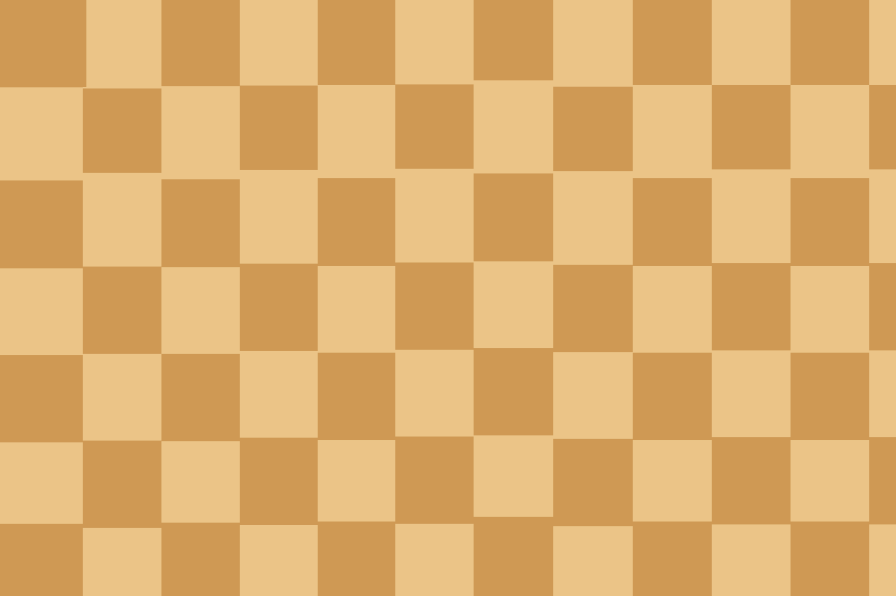
A Shadertoy shader for this pattern:

```glsl
const int COLUMNS = 12;
const int ROWS = 7;
const vec2 GRID = vec2(768.0, 512.0);   // layout units across the canvas
const vec3 DARK_TAN = vec3(0.81, 0.60, 0.33);
const vec3 LIGHT_TAN = vec3(0.92, 0.77, 0.53);

// Vertical slip of each column and uneven seams of the two column kinds
const float COLUMN_SLIP[COLUMNS] = float[](
    2.0, 3.0, 1.0, 0.5, 0.0, -0.5, -4.0, 1.5, 0.0, 0.0, 0.0, 0.0);
const float EVEN_SEAMS[ROWS - 1] = float[](73.0, 153.0, 228.5, 303.0, 378.0, 448.0);
const float ODD_SEAMS[ROWS - 1] = float[](73.0, 145.5, 226.0, 301.0, 375.5, 450.5);

// Antialiased coverage of the side beyond an edge
float beyond(float position, float edge, float pixel) {
    return clamp((position - edge) / pixel + 0.5, 0.0, 1.0);
}

float checker(int column, int row) {
    return float((column + row) & 1);
}

// Left edge of a column: even pitch with a slight squeeze near the middle
float columnEdge(int column, float y) {
    float k = float(column - 1);
    float bend = (k - 4.7) / 1.8;
    float edge = 71.0 + 67.4 * k - 2.1 * exp(-bend * bend);
    float topNotch = column == 1 ? 3.0 * step(y, 75.0) : 0.0;
    return edge + topNotch;
}

float rowEdge(int column, int row) {
    float seam = (column & 1) == 0 ? EVEN_SEAMS[row - 1] : ODD_SEAMS[row - 1];
    return seam + COLUMN_SLIP[column];
}

// Lightness down a single column
float columnTone(int column, float y, float pixel) {
    float tone = checker(column, 0);
    for (int row = 1; row < ROWS; row++) {
        tone = mix(tone, checker(column, row), beyond(y, rowEdge(column, row), pixel));
    }
    return tone;
}

// Columns laid over one another from left to right
float boardTone(vec2 p, vec2 pixel) {
    float tone = columnTone(0, p.y, pixel.y);
    for (int column = 1; column < COLUMNS; column++) {
        float cover = beyond(p.x, columnEdge(column, p.y), pixel.x);
        tone = mix(tone, columnTone(column, p.y, pixel.y), cover);
    }
    return tone;
}

void mainImage(out vec4 fragColor, in vec2 fragCoord) {
    vec2 uv = fragCoord / iResolution.xy;
    vec2 p = vec2(uv.x, 1.0 - uv.y) * GRID;   // rows counted from the top
    vec2 pixel = GRID / iResolution.xy;
    fragColor = vec4(mix(DARK_TAN, LIGHT_TAN, boardTone(p, pixel)), 1.0);
}
```
